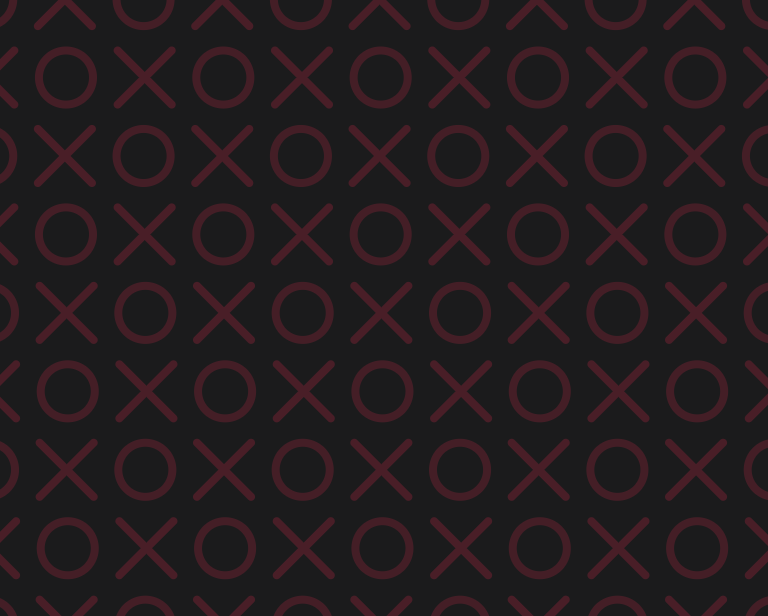
Give the GLSL for this pattern, as a Shadertoy shader.

```glsl
// Lengths are fractions of the canvas width, measured from the top left
const vec2 PITCH = vec2(0.10244, 0.10215);
const vec2 FIRST_CENTER = vec2(0.0845, -0.0012);
const float ODD_ROW_SHIFT = 0.0014;
const float LOWER_ROW_SHIFT = 0.0023;
const float FIRST_LOWER_ROW = 4.0;
const float MARK_RADIUS = 0.0352;
const float HALF_STROKE = 0.0052;

const vec3 BACKGROUND = vec3(0.104, 0.104, 0.110);
const vec3 RING_COLOR = vec3(0.267, 0.118, 0.149);
const vec3 CROSS_COLOR = vec3(0.286, 0.118, 0.153);

float ringDistance(vec2 p) {
    return abs(length(p) - MARK_RADIUS) - HALF_STROKE;
}

// Two diagonal strokes with round caps, folded into one
float crossDistance(vec2 p) {
    p = abs(p);
    float along = clamp(0.5 * (p.x + p.y), 0.0, MARK_RADIUS);
    return length(p - along) - HALF_STROKE;
}

void mainImage(out vec4 fragColor, in vec2 fragCoord) {
    float pixel = 1.0 / iResolution.x;
    vec2 p = vec2(fragCoord.x, iResolution.y - fragCoord.y) * pixel - FIRST_CENTER;

    // Rows carry a slight sideways drift
    float row = floor(p.y / PITCH.y + 0.5);
    p.x -= ODD_ROW_SHIFT * mod(row, 2.0);
    p.x -= LOWER_ROW_SHIFT * step(FIRST_LOWER_ROW, row);
    float column = floor(p.x / PITCH.x + 0.5);
    vec2 local = p - vec2(column, row) * PITCH;

    // Checkerboard of rings and crosses
    bool isRing = mod(row + column, 2.0) > 0.5;
    float dist = isRing ? ringDistance(local) : crossDistance(local);
    vec3 markColor = isRing ? RING_COLOR : CROSS_COLOR;

    float coverage = clamp(0.5 - dist / pixel, 0.0, 1.0);
    fragColor = vec4(mix(BACKGROUND, markColor, coverage), 1.0);
}
```
